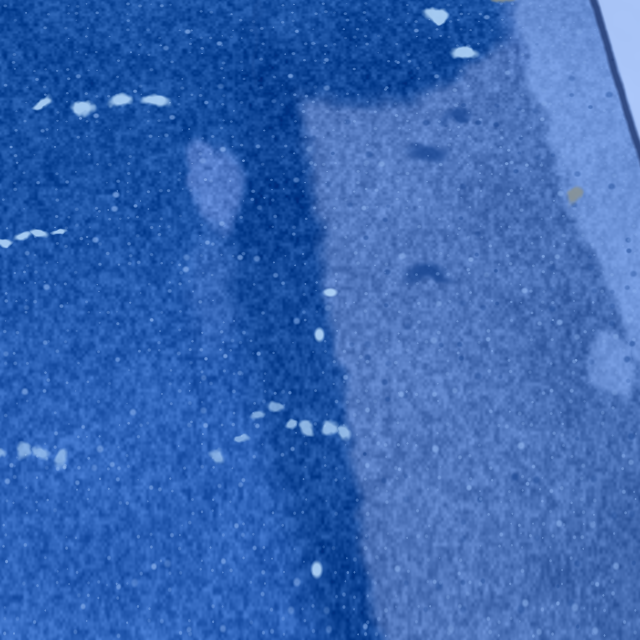
Give the GLSL for this texture, as a WebGL 1 fragment shader.

```glsl
precision highp float;
// Blue-tinted worn asphalt: a dark wet seam between a deep left lane and a
// paler right patch, with a light kerb strip at the upper right.
// Regions are soft masks; grain is value noise, grit is jittered cell spots.
uniform vec2 u_resolution;

float hash(vec2 p) {
  vec3 q = fract(vec3(p.xyx) * 0.1031);
  q += dot(q, q.yzx + 33.33);
  return fract((q.x + q.y) * q.z);
}

float noise(vec2 p) {
  vec2 cell = floor(p), f = fract(p);
  f = f * f * (3.0 - 2.0 * f);
  float low = mix(hash(cell), hash(cell + vec2(1.0, 0.0)), f.x);
  float high = mix(hash(cell + vec2(0.0, 1.0)), hash(cell + vec2(1.0)), f.x);
  return mix(low, high, f.y);
}

float fbm(vec2 p) {
  float sum = 0.0, weight = 0.5;
  for (int i = 0; i < 4; i++) {
    sum += weight * noise(p);
    p = p * 2.03 + vec2(17.3, 9.1);
    weight *= 0.5;
  }
  return sum / 0.9375;
}

float softStep(float edge, float blur, float x) {
  return smoothstep(edge - blur, edge + blur, x);
}

float ellipse(vec2 p, vec2 center, vec2 radius, float blur) {
  return 1.0 - softStep(1.0, blur, length((p - center) / radius));
}

float box(vec2 p, vec2 center, vec2 halfSize, float blur) {
  vec2 d = abs(p - center) - halfSize;
  return 1.0 - softStep(0.0, blur, max(d.x, d.y));
}

// One randomly placed spot per cell, present with the given probability.
float grit(vec2 p, float chance, float seed) {
  vec2 cell = floor(p) + seed;
  vec2 center = 0.3 + 0.4 * vec2(hash(cell + 3.7), hash(cell + 8.2));
  float size = mix(0.12, 0.28, hash(cell + 5.1));
  float spot = 1.0 - smoothstep(size * 0.3, size, length(fract(p) - center));
  return spot * step(1.0 - chance, hash(cell)) * mix(0.4, 1.0, hash(cell + 1.9));
}

// Irregular pebbles spaced from one point to another.
float pebbleRow(vec2 p, vec2 from, vec2 to, vec2 radius, float seed) {
  float cover = 0.0;
  for (int i = 0; i < 4; i++) {
    float k = float(i);
    vec2 jitter = (vec2(hash(vec2(k, seed)), hash(vec2(seed, k + 4.0))) - 0.5) * 0.014;
    float size = mix(0.65, 1.1, hash(vec2(k + 7.0, seed)));
    cover = max(cover, ellipse(p, mix(from, to, k / 3.0) + jitter, radius * size, 0.4));
  }
  return cover;
}

void main() {
  vec2 uv = gl_FragCoord.xy / u_resolution;
  float drop = 1.0 - uv.y;
  vec2 ground = uv * vec2(1.0, 0.8 + 0.25 * uv.y);
  float wobble = fbm(uv * 22.0) - 0.5;
  vec2 rough = uv + 0.035 * vec2(wobble, fbm(uv * 24.0 + 40.0) - 0.5);

  // Left lane and dark seam
  vec3 color = mix(vec3(0.18, 0.39, 0.73), vec3(0.09, 0.31, 0.63), softStep(0.55, 0.3, uv.y));
  float seamLeft = max(0.5 - 0.27 * uv.y, 0.35) + 0.12 * max(uv.y - 0.6, 0.0);
  float seamRight = 0.59 - 0.143 * uv.y;
  float seam = softStep(seamLeft, 0.045, rough.x) * (1.0 - softStep(0.93, 0.12, uv.y));
  color = mix(color, vec3(0.055, 0.265, 0.58), seam * 0.85);

  // Pale right patch and its shadowed upper edge
  float patchTop = 0.845 + 0.085 * smoothstep(0.63, 0.8, uv.x);
  float patchMask = softStep(seamRight, 0.016, rough.x) * (1.0 - softStep(patchTop, 0.018, rough.y));
  vec3 patchColor = mix(vec3(0.32, 0.47, 0.745), vec3(0.27, 0.425, 0.70), softStep(0.8, 0.14, uv.x));
  color = mix(color, patchColor, patchMask);
  color = mix(color, vec3(0.31, 0.46, 0.75), 0.8 * softStep(0.79, 0.025, rough.x) * softStep(0.9, 0.04, uv.y));

  // Worn light areas
  float worn = max(ellipse(rough, vec2(0.315, 0.735), vec2(0.026, 0.042), 0.3),
                   ellipse(rough, vec2(0.342, 0.70), vec2(0.033, 0.065), 0.35));
  worn = max(worn, 0.35 * ellipse(rough, vec2(0.33, 0.55), vec2(0.035, 0.09), 0.6));
  color = mix(color, vec3(0.38, 0.53, 0.83), worn * 0.8);

  // Kerb strip, loose pale slab and raised kerb
  float stripEdge = 0.80 + 0.2 * drop + 0.28 * drop * drop;
  float strip = softStep(stripEdge, 0.012, rough.x);
  vec2 slabPoint = rough - vec2(0.955, 0.43);
  slabPoint = mat2(0.96, 0.28, -0.28, 0.96) * slabPoint;
  strip = max(strip, box(slabPoint, vec2(0.0), vec2(0.034, 0.042), 0.008));
  color = mix(color, vec3(0.44, 0.59, 0.86), strip * 0.92);

  // Grain and dull stains
  float grain = noise(ground * vec2(125.0, 95.0)) - 0.5;
  float fine = noise(ground * vec2(230.0, 200.0) + 31.0) - 0.5;
  float cloud = fbm(uv * 9.0 + 12.0) - 0.5;
  float strength = mix(1.0, 0.55, strip);
  color += (0.13 * grain + 0.09 * fine) * strength + 0.09 * cloud;
  float stain = ellipse(rough, vec2(0.668, 0.76), vec2(0.03, 0.014), 0.6);
  stain = max(stain, ellipse(rough, vec2(0.665, 0.573), vec2(0.032, 0.011), 0.6));
  stain = max(stain, ellipse(rough, vec2(0.71, 0.815), vec2(0.018, 0.008), 0.6));
  stain = max(stain, 0.5 * box(rough, vec2(0.397, 0.94), vec2(0.002, 0.07), 0.005));
  stain = max(stain, 0.7 * grit(ground * 34.0, 0.2, 71.0) * patchMask);
  color = mix(color, vec3(0.08, 0.26, 0.56), stain * 0.75);

  // Scattered grit and pebble groups
  float specks = max(0.6 * grit(ground * 62.0, 0.3, 11.0), 0.85 * grit(ground * 36.0, 0.13, 29.0));
  color = mix(color, vec3(0.57, 0.72, 0.95), specks * 0.8 * strength);
  float pebbles = pebbleRow(rough, vec2(0.065, 0.84), vec2(0.24, 0.838), vec2(0.016, 0.010), 2.0);
  pebbles = max(pebbles, pebbleRow(rough, vec2(0.01, 0.625), vec2(0.10, 0.638), vec2(0.014, 0.007), 5.0));
  pebbles = max(pebbles, 0.7 * pebbleRow(rough, vec2(0.01, 0.288), vec2(0.095, 0.28), vec2(0.011), 8.0));
  pebbles = max(pebbles, 0.7 * pebbleRow(rough, vec2(0.35, 0.29), vec2(0.435, 0.366), vec2(0.012, 0.009), 13.0));
  pebbles = max(pebbles, 0.85 * pebbleRow(rough, vec2(0.455, 0.325), vec2(0.538, 0.328), vec2(0.010), 17.0));
  pebbles = max(pebbles, ellipse(rough, vec2(0.717, 0.922), vec2(0.022, 0.010), 0.3));
  pebbles = max(pebbles, ellipse(rough, vec2(0.686, 0.977), vec2(0.018, 0.009), 0.3));
  pebbles = max(pebbles, ellipse(uv, vec2(0.499, 0.477), vec2(0.007, 0.010), 0.4));
  pebbles = max(pebbles, ellipse(uv, vec2(0.516, 0.543), vec2(0.010, 0.006), 0.4));
  pebbles = max(pebbles, ellipse(uv, vec2(0.495, 0.11), vec2(0.008, 0.012), 0.4));
  color = mix(color, vec3(0.70, 0.84, 0.98), pebbles * 0.9);

  // Raised kerb with a dark joint, and two leaf scraps
  float kerbSide = uv.x - (0.927 + 0.304 * drop);
  color = mix(color, vec3(0.66, 0.77, 0.97) + 0.05 * cloud, softStep(0.006, 0.005, kerbSide));
  float joint = 1.0 - smoothstep(0.002, 0.009, abs(kerbSide + 0.2 * (rough.x - uv.x)));
  color = mix(color, vec3(0.13, 0.22, 0.43), joint * 0.8);
  float leaves = max(ellipse(rough, vec2(0.787, 0.998), vec2(0.014, 0.008), 0.4),
                     ellipse(rough, vec2(0.899, 0.692), vec2(0.008, 0.012), 0.5));
  color = mix(color, vec3(0.55, 0.58, 0.56), leaves * 0.8);

  gl_FragColor = vec4(clamp(color, 0.0, 1.0), 1.0);
}
```
